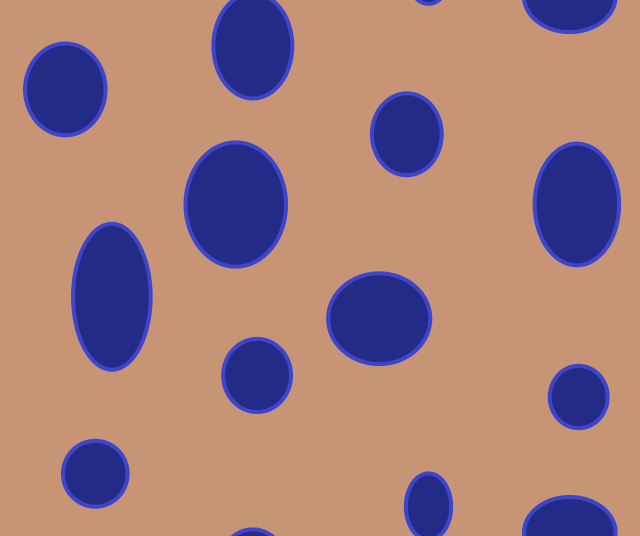
Reproduce this pattern procedurally as a WebGL 1 fragment shader.

```glsl
precision highp float;
// Scattered upright ellipses with a thin bright rim on a flat ground.
// Each cell of a wrapping grid holds one ellipse of ranked size and hashed
// proportion; columns slide vertically so that no rows show. Tiles both ways.

uniform vec2 u_resolution;

// Colours
const vec3 GROUND = vec3(0.78, 0.58, 0.46);
const vec3 FILL   = vec3(0.14, 0.17, 0.53);
const vec3 RIM    = vec3(0.24, 0.27, 0.80);

// Layout: whole cells per tile; lengths are fractions of the canvas height
const vec2  GRID        = vec2(4.0, 3.0);
const float MIN_RADIUS  = 0.055;
const float MAX_RADIUS  = 0.108;
const float MIN_STRETCH = -0.34;  // half log of width / height, tall
const float MAX_STRETCH = 0.17;   // the same, wide
const float RIM_WIDTH   = 0.0075;
const float CELL_MARGIN = 0.008;
const float SLIDE       = 0.4;    // random column slide, in cells
const float SEED        = 7.0;

// Three random values in 0..1 for a cell
vec3 hash3(vec2 cell) {
    vec3 p = fract((cell.xyx + SEED) * vec3(0.1031, 0.1030, 0.0973));
    p += dot(p, p.yxz + 33.33);
    return fract((p.xxy + p.yzz) * p.zyx);
}

// Approximate signed distance to an axis-aligned ellipse
float ellipseDistance(vec2 p, vec2 radii) {
    float level = max(length(p / radii), 0.001);
    float slope = max(length(p / (radii * radii)), 0.001);
    return level * (level - 1.0) / slope;
}

// Radii from an even spread of sizes, shuffled over the cells
vec2 ellipseRadii(vec2 cell, float random) {
    float count = GRID.x * GRID.y;
    float rank = mod(5.0 * (cell.x + GRID.x * cell.y) + 2.0, count);
    float size = mix(MIN_RADIUS, MAX_RADIUS, rank / (count - 1.0));
    float stretch = mix(MIN_STRETCH, MAX_STRETCH, random);
    return size * exp(vec2(stretch, -stretch));
}

void main() {
    vec2 cellSize = vec2(u_resolution.x / u_resolution.y, 1.0) / GRID;
    float pixel = 1.0 / u_resolution.y;

    // Wrapping grid with staggered columns
    vec2 gridPos = gl_FragCoord.xy / u_resolution * GRID;
    float column = floor(gridPos.x);
    gridPos.y += 0.5 * mod(column, 2.0) + SLIDE * hash3(vec2(column, 19.0)).x;
    vec2 cell = mod(floor(gridPos), GRID);
    vec2 local = (fract(gridPos) - 0.5) * cellSize;

    // One ellipse, placed anywhere it fits inside its cell
    vec3 random = hash3(cell);
    vec2 radii = ellipseRadii(cell, random.z);
    vec2 room = max(0.5 * cellSize - radii - CELL_MARGIN, 0.0);
    float dist = ellipseDistance(local - room * (2.0 * random.xy - 1.0), radii);

    // Rim over ground, then fill over rim, with one-pixel edges
    float body = clamp(0.5 - dist / pixel, 0.0, 1.0);
    float core = clamp(0.5 - (dist + RIM_WIDTH) / pixel, 0.0, 1.0);
    vec3 color = mix(GROUND, RIM, body);
    color = mix(color, FILL, core);
    gl_FragColor = vec4(color, 1.0);
}
```
